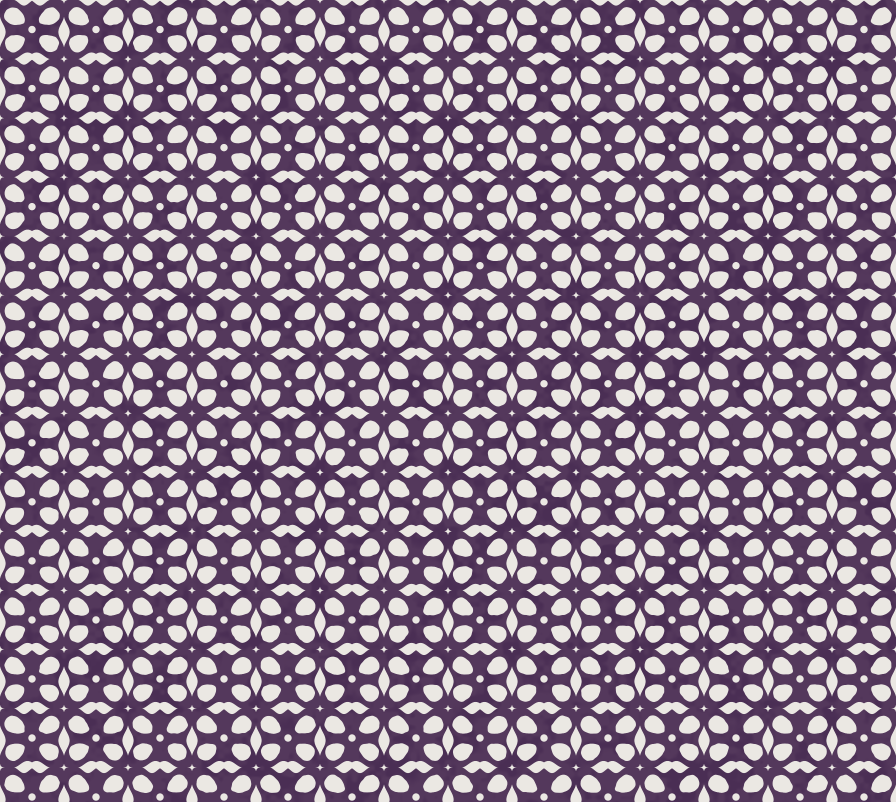
A Shadertoy shader for this pattern:

```glsl
const float COLUMNS = 14.0;
const vec2 CELL = vec2(1.0, 0.9225);          // cell size, in cell widths
const vec3 CREAM = vec3(0.92, 0.91, 0.89);
const vec3 PLUM = vec3(0.33, 0.22, 0.36);
const vec3 DARK_PLUM = vec3(0.29, 0.18, 0.33);
const float DOT_RADIUS = 0.06;
const vec2 UPPER_HOLE = vec2(0.265, 0.195);
const vec2 LOWER_HOLE = vec2(0.262, -0.208);
const vec2 UPPER_RADII = vec2(0.172, 0.130);
const vec2 LOWER_RADII = vec2(0.162, 0.128);
const float UPPER_TILT = 0.53;
const float LOWER_TILT = -0.50;
const float EGG_TAPER = 0.25;
const vec2 LENS_SIZE = vec2(0.09, 0.27);      // half width, half height
const float LENS_DROP = 0.04;
const float ARCH_HEIGHT = 0.105;
const float NOTCH_DEPTH = 0.09;
const float STAR_RADIUS = 0.085;
const float EDGE_WOBBLE = 0.006;
const int SAMPLES = 3;                        // per axis
const float PI = 3.14159265;

float hash(vec2 p) {
    p = fract(p * vec2(0.1031, 0.1137));
    p += dot(p, p.yx + 33.33);
    return fract((p.x + p.y) * p.x * 7.31);
}

float noise(vec2 p) {
    vec2 i = floor(p), f = fract(p);
    f = f * f * (3.0 - 2.0 * f);
    return mix(mix(hash(i), hash(i + vec2(1, 0)), f.x),
               mix(hash(i + vec2(0, 1)), hash(i + vec2(1, 1)), f.x), f.y);
}

// Smooth hump: 1 at the centre, 0 beyond |t| = 1
float hump(float t) {
    return 0.5 + 0.5 * cos(PI * min(abs(t), 1.0));
}

// Depth inside a tilted egg, wider at its outer end
float eggDepth(vec2 p, vec2 radii, float tilt) {
    float c = cos(tilt), s = sin(tilt);
    p = vec2(c * p.x + s * p.y, c * p.y - s * p.x);
    radii.y *= 1.0 + EGG_TAPER * clamp(p.x / radii.x, -1.0, 1.0);
    return (1.0 - length(p / radii)) * radii.y;
}

// Depth inside the cream openings; p is measured from the cell centre
float openingDepth(vec2 p, float wobble) {
    float x = abs(p.x);
    vec2 edge = 0.5 * CELL - abs(p);

    // Wing holes and centre dot
    vec2 m = vec2(x, p.y);
    float holes = max(eggDepth(m - UPPER_HOLE, UPPER_RADII, UPPER_TILT),
                      eggDepth(m - LOWER_HOLE, LOWER_RADII, LOWER_TILT));
    float depth = max(holes + wobble, DOT_RADIUS - length(p));

    // Lens between side neighbours
    float lens = LENS_SIZE.x * hump((p.y + LENS_DROP) / LENS_SIZE.y) - edge.x;
    depth = max(depth, lens);

    // Arch under each motif and the notched crown above it
    float arch = ARCH_HEIGHT * hump((x - 0.07) / 0.23);
    float notch = NOTCH_DEPTH * hump((x - 0.125) / 0.17);
    depth = max(depth, (p.y < 0.0 ? arch : notch) - edge.y);

    // Star where four cells meet
    vec2 r = sqrt(max(edge, 0.0) / STAR_RADIUS);
    return max(depth, (1.0 - r.x - r.y) * 0.5 * STAR_RADIUS);
}

void mainImage(out vec4 fragColor, in vec2 fragCoord) {
    float scale = COLUMNS / iResolution.x;
    float softness = scale / float(SAMPLES);
    float cream = 0.0;

    // Rows are counted from the top edge
    vec2 topLeft = vec2(0.0, iResolution.y);
    for (int j = 0; j < SAMPLES; j++) {
        for (int i = 0; i < SAMPLES; i++) {
            vec2 offset = (vec2(i, j) + 0.5) / float(SAMPLES) - 0.5;
            vec2 p = (fragCoord + offset - topLeft) * scale;
            vec2 local = (fract(p / CELL) - 0.5) * CELL;
            float wobble = EDGE_WOBBLE * (2.0 * noise(p * 18.0 + 400.0) - 1.0);
            cream += smoothstep(0.0, softness, openingDepth(local, wobble));
        }
    }
    cream /= float(SAMPLES * SAMPLES);

    // Faint mottling of the dark colour
    vec2 q = (fragCoord - topLeft) * scale + 300.0;
    float mottle = 0.6 * noise(q * 3.0) + 0.4 * noise(q * 11.0);
    vec3 plum = mix(PLUM, DARK_PLUM, smoothstep(0.45, 0.75, mottle));
    fragColor = vec4(mix(plum, CREAM, cream), 1.0);
}
```
